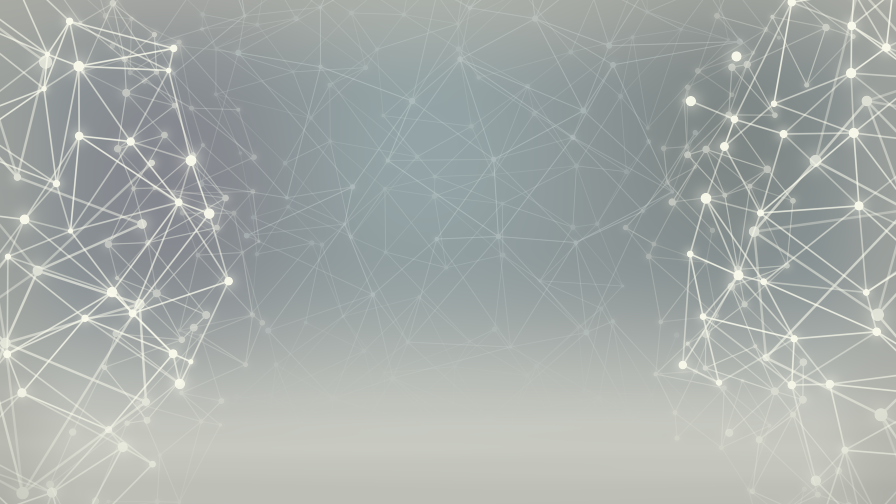
Give the GLSL for this background, as a WebGL 2 fragment shader.

```glsl
#version 300 es
precision highp float;
// Pale webs of glowing nodes curving in from both sides over a misty slate backdrop.

uniform vec2 u_resolution;
out vec4 fragColor;

// Backdrop colours
const vec3 FLOOR_MIST = vec3(0.780, 0.788, 0.755);
const vec3 SLATE = vec3(0.555, 0.592, 0.598);
const vec3 TOP_HAZE = vec3(0.665, 0.675, 0.650);
const vec3 CENTRE_GLOW = vec3(0.030, 0.056, 0.058);
const vec3 LEFT_VIOLET = vec3(0.520, 0.524, 0.555);
const vec3 RIGHT_SHADE = vec3(0.495, 0.525, 0.518);
const vec3 EDGE_HAZE = vec3(0.660, 0.665, 0.635);

// Web colours and shape, in units of canvas height
const vec3 WEB_LIGHT = vec3(0.985, 0.988, 0.930);
const vec3 FAINT_LIGHT = vec3(0.860, 0.900, 0.890);
const float RIM_REACH = 0.47;
const float RIM_CURVE = 0.70;
const float JITTER = 0.95;
const float EDGE_DROP = 0.22;

vec2 hash2(vec2 p) {
    vec3 q = fract(p.xyx * vec3(0.1031, 0.1030, 0.0973));
    q += dot(q, q.yzx + 33.33);
    return fract((q.xx + q.yz) * q.zy);
}

float segmentDistance(vec2 p, vec2 a, vec2 b) {
    vec2 ab = b - a;
    float t = clamp(dot(p - a, ab) / dot(ab, ab), 0.0, 1.0);
    return length(p - a - ab * t);
}

float disc(float d, float radius, float pixel) {
    return 1.0 - smoothstep(max(radius - pixel, 0.0), radius + pixel, d);
}

// Signed distance from the curved inner rim: negative towards the canvas sides
float rimDistance(vec2 p, float aspect) {
    float side = min(p.x, aspect - p.x);
    float h = p.y - 0.5;
    return side - RIM_REACH + RIM_CURVE * h * h;
}

// Cellular network: one jittered node per cell, joined to its neighbours.
// Only nodes whose rim distance lies within span are shown.
float network(vec2 p, float cell, float seed, vec2 span, float lineWidth, float nodeRadius) {
    float aspect = u_resolution.x / u_resolution.y;
    float pixel = 0.7 / u_resolution.y;
    vec2 home = floor(p / cell);
    vec2 ids[9];
    vec3 nodes[9];
    float clear = 1.0;

    for (int i = 0; i < 9; i++) {
        ids[i] = home + vec2(i % 3 - 1, i / 3 - 1);
        vec2 key = ids[i] + seed;
        vec2 pos = (ids[i] + 0.5 + JITTER * (hash2(key) - 0.5)) * cell;
        float rim = rimDistance(pos, aspect);
        float shown = step(span.x, rim) * step(rim, span.y);
        nodes[i] = vec3(pos, shown);

        float size = nodeRadius * mix(0.5, 1.1, hash2(key + 71.0).x);
        float d = length(p - pos);
        float spot = disc(d, size, pixel) + 0.3 * exp(-d * d / (5.0 * size * size));
        clear *= 1.0 - min(spot, 1.0) * shown;
    }

    for (int i = 0; i < 8; i++) {
        for (int j = i + 1; j < 9; j++) {
            vec2 gap = abs(ids[i] - ids[j]);
            float shown = nodes[i].z * nodes[j].z;
            if (max(gap.x, gap.y) > 1.5 || shown < 0.5) continue;
            float chance = hash2(ids[i] * 1.7 + ids[j] * 3.1 + seed).y;
            if (chance < EDGE_DROP) continue;
            float d = segmentDistance(p, nodes[i].xy, nodes[j].xy);
            clear *= 1.0 - disc(d, lineWidth, pixel) * mix(0.3, 0.9, chance);
        }
    }
    return 1.0 - clear;
}

float softSpot(vec2 uv, vec2 centre, vec2 size) {
    vec2 q = (uv - centre) / size;
    return exp(-dot(q, q));
}

vec3 backdrop(vec2 uv) {
    vec3 color = mix(FLOOR_MIST, SLATE, smoothstep(0.11, 0.52, uv.y));
    color = mix(color, TOP_HAZE, smoothstep(0.78, 1.04, uv.y));
    color += CENTRE_GLOW * softSpot(uv, vec2(0.47, 0.70), vec2(0.15, 0.30));
    color = mix(color, LEFT_VIOLET, 0.85 * softSpot(uv, vec2(0.19, 0.64), vec2(0.13, 0.27)));
    color = mix(color, RIGHT_SHADE, 0.85 * softSpot(uv, vec2(0.82, 0.72), vec2(0.13, 0.25)));
    float side = min(uv.x, 1.0 - uv.x);
    color = mix(color, EDGE_HAZE, 0.5 * (1.0 - smoothstep(0.0, 0.10, side)));
    // Faint streaks and a darker lip on the floor
    float streak = sin(uv.y * 90.0 + sin(uv.x * 5.0)) * sin(uv.y * 37.0 + uv.x * 3.0);
    color += 0.005 * streak * (1.0 - smoothstep(0.1, 0.4, uv.y));
    return color * (1.0 - 0.05 * (1.0 - smoothstep(0.0, 0.12, uv.y)));
}

void main() {
    vec2 uv = gl_FragCoord.xy / u_resolution;
    vec2 p = gl_FragCoord.xy / u_resolution.y;
    vec3 color = backdrop(uv);

    // Distant webs, then the pale rim, the sharp webs and the near web
    float lift = smoothstep(0.12, 0.45, uv.y);
    float distant = network(p, 0.150, 17.0, vec2(-0.06, 2.0), 0.0008, 0.0055);
    float remote = network(p, 0.105, 61.0, vec2(-0.02, 2.0), 0.0006, 0.0045);
    float rim = network(p, 0.085, 43.0, vec2(-0.14, 0.07), 0.0009, 0.0050);
    float sharp = network(p, 0.125, 89.0, vec2(-2.0, 0.0), 0.0016, 0.0095);
    float fine = network(p, 0.092, 23.0, vec2(-0.26, -0.01), 0.0010, 0.0070);
    float near = network(p, 0.210, 131.0, vec2(-2.0, -0.10), 0.0024, 0.0120);
    float strength = mix(0.5, 1.0, smoothstep(0.0, 0.32, uv.y));

    color = mix(color, FAINT_LIGHT, distant * 0.34 * lift);
    color = mix(color, FAINT_LIGHT, remote * 0.22 * lift);
    color = mix(color, WEB_LIGHT, rim * 0.28 * strength);
    color = mix(color, WEB_LIGHT, fine * 0.50 * strength);
    color = mix(color, WEB_LIGHT, near * 0.70 * strength);
    color = mix(color, WEB_LIGHT, sharp * 0.95 * strength);
    fragColor = vec4(color, 1.0);
}
```
